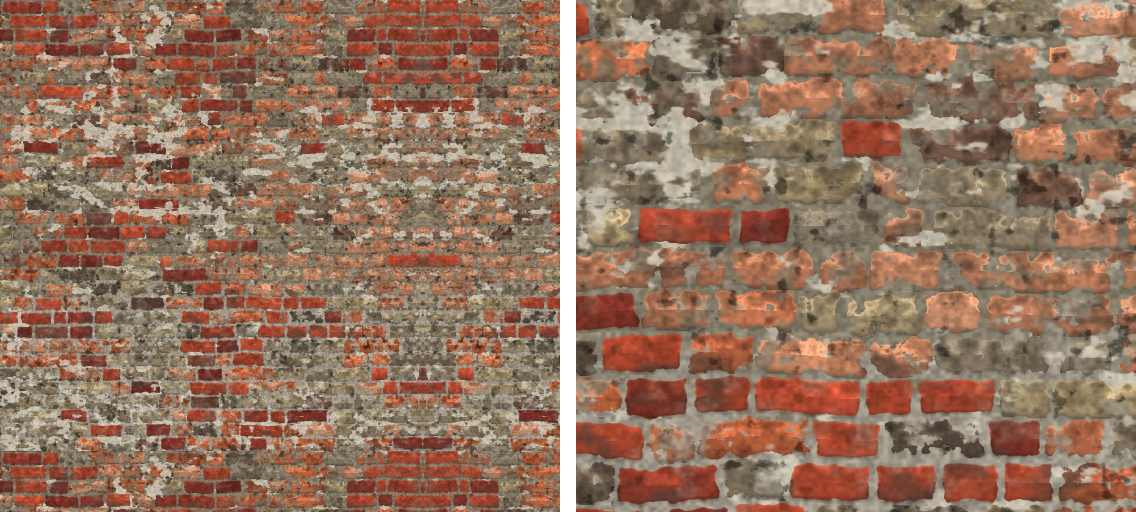
Left, the full canvas; right, a detail of the centre.
Write a Shadertoy shader that draws this texture.

```glsl
const float TILE_HEIGHT = 0.806;     // vertical repeat, in canvas widths
const float MIRROR_X = 0.755;        // axis of the horizontal reflection
const float COURSES = 32.0;          // brick courses per vertical repeat
const float PAIR_LENGTH = 3.8;       // stretcher plus header, in courses
const float JOINT = 0.10;            // half of the mortar joint, in courses
const float CORNER = 0.10;

const vec3 RED = vec3(0.65, 0.27, 0.18);
const vec3 DEEP_RED = vec3(0.47, 0.19, 0.15);
const vec3 ORANGE = vec3(0.72, 0.40, 0.25);
const vec3 SALMON = vec3(0.73, 0.52, 0.40);
const vec3 BUFF = vec3(0.65, 0.57, 0.42);
const vec3 GREY = vec3(0.48, 0.43, 0.36);
const vec3 SOOT = vec3(0.30, 0.25, 0.22);
const vec3 OLD_MORTAR = vec3(0.51, 0.47, 0.39);
const vec3 NEW_MORTAR = vec3(0.68, 0.65, 0.59);
const vec3 LIME = vec3(0.82, 0.79, 0.72);

// Zones: centre and radii, in canvas widths measured from the top left
const int ZONES = 9;
const vec4 RED_ZONES[ZONES] = vec4[ZONES](
    vec4(0.09, 0.06, 0.11, 0.06), vec4(0.38, 0.11, 0.09, 0.11), vec4(0.75, 0.10, 0.10, 0.11),
    vec4(0.17, 0.42, 0.11, 0.045), vec4(0.10, 0.575, 0.12, 0.045), vec4(0.40, 0.62, 0.07, 0.12),
    vec4(0.53, 0.56, 0.10, 0.04), vec4(0.75, 0.68, 0.10, 0.03), vec4(0.36, 0.765, 0.12, 0.05));
const vec4 GREY_ZONES[ZONES] = vec4[ZONES](
    vec4(0.12, 0.73, 0.19, 0.09), vec4(0.63, 0.63, 0.17, 0.08), vec4(0.27, 0.60, 0.08, 0.08),
    vec4(0.70, 0.77, 0.13, 0.05), vec4(0.20, 0.50, 0.13, 0.05), vec4(0.34, 0.41, 0.08, 0.06),
    vec4(0.10, 0.33, 0.13, 0.05), vec4(0.55, 0.27, 0.10, 0.05), vec4(0.48, 0.73, 0.07, 0.04));
const vec4 LIME_ZONES[ZONES] = vec4[ZONES](
    vec4(0.20, 0.25, 0.20, 0.13), vec4(0.12, 0.74, 0.20, 0.10), vec4(0.38, 0.38, 0.08, 0.08),
    vec4(0.62, 0.28, 0.20, 0.10), vec4(0.25, 0.06, 0.05, 0.06), vec4(0.02, 0.58, 0.03, 0.05),
    vec4(0.55, 0.77, 0.20, 0.03), vec4(0.70, 0.21, 0.09, 0.04), vec4(0.29, 0.34, 0.10, 0.05));

float hash(vec2 p) {
    return fract(sin(dot(p, vec2(127.1, 311.7))) * 43758.5453);
}

float noise(vec2 p) {
    vec2 i = floor(p), f = fract(p);
    f = f * f * (3.0 - 2.0 * f);
    return mix(mix(hash(i), hash(i + vec2(1, 0)), f.x),
               mix(hash(i + vec2(0, 1)), hash(i + vec2(1, 1)), f.x), f.y);
}

float fbm(vec2 p) {
    float sum = 0.0, amplitude = 0.5;
    for (int i = 0; i < 4; i++) {
        sum += amplitude * noise(p);
        p = p * 2.03 + 17.3;
        amplitude *= 0.5;
    }
    return sum / 0.9375;
}

float coverage(vec2 p, vec4 zones[ZONES]) {
    float most = 0.0;
    for (int i = 0; i < ZONES; i++)
        most = max(most, 1.0 - smoothstep(0.7, 1.2, length((p - zones[i].xy) / zones[i].zw)));
    return most;
}

// Jittered start of a stretcher and header pair
float pairEdge(float pair, float row) {
    return PAIR_LENGTH * (pair + hash(vec2(row, 3.7)) + 0.35 * (hash(vec2(pair, row)) - 0.5));
}

vec3 brickColour(vec2 centre, vec2 id, float redness, float greyness) {
    float pick = hash(id + 5.3), tone = hash(id + 11.9);
    float pale = 1.0 - smoothstep(0.6, 1.2, length((centre - vec2(0.62, 0.36)) / vec2(0.26, 0.22)));
    vec3 warm = mix(mix(ORANGE, RED, 0.6 * tone), mix(SALMON, ORANGE, 0.4 * tone), max(pale, step(0.6, tone)));
    vec3 colour = mix(warm, mix(GREY, BUFF, tone), step(pick, 0.22 + 0.6 * greyness));
    float deep = smoothstep(0.45, 0.9, tone + 0.4 * smoothstep(0.65, 0.75, centre.y));
    colour = mix(colour, mix(RED, DEEP_RED, deep), redness);
    colour = mix(colour, SOOT, 0.65 * step(0.91, hash(id + 23.1)));
    return colour * (0.88 + 0.24 * hash(id + 31.7));
}

void mainImage(out vec4 fragColor, in vec2 fragCoord) {
    // Reflected, repeating wall
    vec2 wall = vec2(fragCoord.x, iResolution.y - fragCoord.y) / iResolution.x;
    wall = vec2(MIRROR_X - abs(wall.x - MIRROR_X), mod(wall.y, TILE_HEIGHT));
    float course = TILE_HEIGHT / COURSES;
    float pixel = 1.0 / (iResolution.x * course);
    vec2 p = wall / course;
    vec2 bent = p + 0.22 * (vec2(noise(p * 0.6), noise(p * 0.4 + 40.0)) - 0.5);

    // Brick holding this point
    float row = floor(bent.y);
    float pair = floor(bent.x / PAIR_LENGTH - hash(vec2(row, 3.7)));
    if (bent.x < pairEdge(pair, row)) pair--;
    else if (bent.x > pairEdge(pair + 1.0, row)) pair++;
    float left = pairEdge(pair, row), right = pairEdge(pair + 1.0, row);
    float middle = mix(left, right, mix(0.48, 0.72, hash(vec2(pair, row) + 7.1)));
    float header = step(middle, bent.x);
    vec2 span = mix(vec2(left, middle), vec2(middle, right), header);
    vec2 centre = vec2(0.5 * (span.x + span.y), row + 0.5);
    vec2 id = vec2(2.0 * pair + header, row);

    // Condition of the brick and of the wall around it
    float redZone = coverage(centre * course, RED_ZONES);
    float greyZone = coverage(centre * course, GREY_ZONES);
    float limeZone = coverage(wall, LIME_ZONES);
    float redness = step(hash(id + 2.9), 0.06 + 0.76 * redZone);
    float wear = mix(1.0, 0.35, redness);
    float grain = fbm(p * 3.2), blotch = fbm(p * vec2(0.8, 1.3) + 60.0), speck = noise(p * 9.0);

    // Eroded outline
    vec2 halfSize = vec2(0.5 * (span.y - span.x), 0.5) - JOINT - CORNER;
    vec2 offset = bent - centre;
    float dist = length(max(abs(offset) - halfSize, 0.0)) - CORNER;
    dist += wear * (0.55 * (grain - 0.5) + 0.12 * (blotch - 0.45));
    float face = 1.0 - smoothstep(-pixel, pixel, dist);

    // Mortar, shaded beneath the bricks
    float repointed = smoothstep(0.46, 0.58, wall.y + 0.15 * (blotch - 0.5));
    vec3 mortar = mix(OLD_MORTAR, NEW_MORTAR, clamp(0.8 * repointed + 0.9 * (grain - 0.35), 0.0, 1.0));
    mortar *= 0.78 + 0.3 * speck;
    mortar *= 1.0 - 0.22 * smoothstep(0.3, 0.45, offset.y) * (1.0 - smoothstep(0.0, 0.12, dist));

    // Brick face with stains, crust and worn rims
    vec3 brick = brickColour(centre * course, id, redness, greyZone);
    brick *= 1.0 + (0.35 + 0.65 * wear) * (grain - 0.5) + 0.2 * (speck - 0.5);
    brick = mix(brick, SOOT, 0.6 * smoothstep(0.56, 0.78, blotch));
    brick = mix(brick, mortar, 0.75 * wear * smoothstep(0.54, 0.70, fbm(p * 1.7 + 90.0)));
    brick *= 1.0 - 0.18 * smoothstep(-0.12, 0.0, dist) * sign(offset.y);
    vec3 colour = mix(mortar, brick, face);

    // Lime bloom and dark pits
    float bloom = fbm(p * vec2(1.1, 1.8) + 130.0) + 0.13 * limeZone - 0.08 * face - 0.1 * redness * face;
    colour = mix(colour, LIME * (0.88 + 0.2 * speck), 0.85 * smoothstep(0.60, 0.70, bloom));
    colour *= 1.0 - 0.45 * wear * smoothstep(0.62, 0.78, fbm(p * 2.6 + 200.0));
    fragColor = vec4(clamp(colour, 0.0, 1.0), 1.0);
}
```
